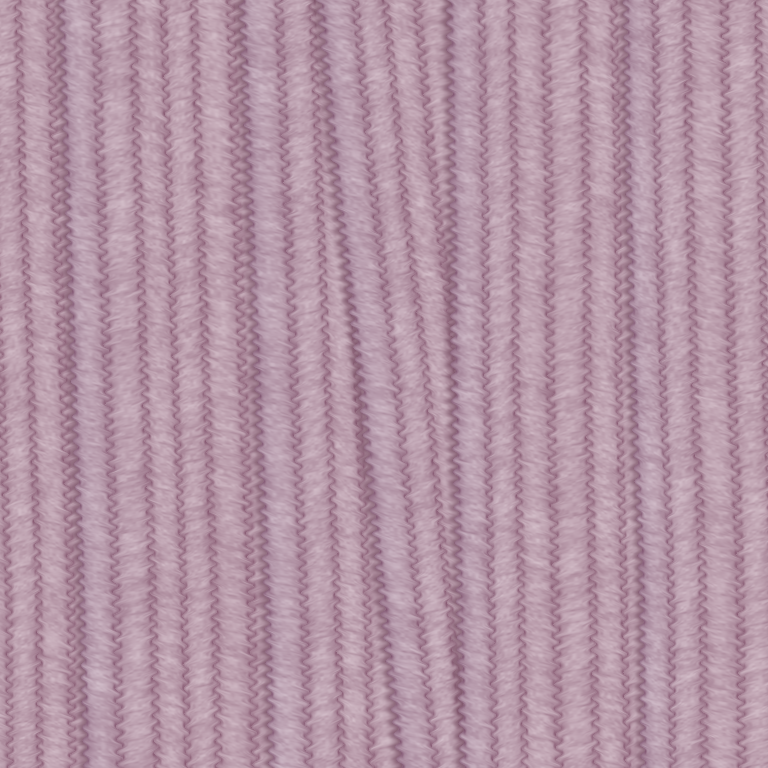
Write a Shadertoy shader that draws this texture.

```glsl
const float TAU = 6.2831853;
const float RIB_WIDTH = 0.0435;
const float STITCH_ROWS = 64.0;
const float STITCH_RISE = 1.4;
const int CORD_COUNT = 6;

const vec3 SHADOW_COLOR = vec3(0.47, 0.31, 0.39);
const vec3 GROOVE_COLOR = vec3(0.56, 0.39, 0.48);
const vec3 RIDGE_COLOR = vec3(0.78, 0.68, 0.73);
const vec3 EDGE_TINT = vec3(-0.012, 0.0, 0.012);

// Left edge of each cord: x at the bottom, x at the top
const vec2 CORD_EDGES[CORD_COUNT] = vec2[](
    vec2(-0.117, -0.150), vec2(0.111, 0.078), vec2(0.354, 0.312),
    vec2(0.521, 0.414), vec2(0.602, 0.582), vec2(0.840, 0.814));

float hash(vec2 p) {
    vec3 q = fract(vec3(p.xyx) * 0.1031);
    q += dot(q, q.yzx + 33.33);
    return fract((q.x + q.y) * q.z);
}

float noise(vec2 p) {
    vec2 cell = floor(p);
    vec2 f = fract(p);
    f = f * f * (3.0 - 2.0 * f);
    float low = mix(hash(cell), hash(cell + vec2(1, 0)), f.x);
    float high = mix(hash(cell + vec2(0, 1)), hash(cell + vec2(1, 1)), f.x);
    return mix(low, high, f.y);
}

float alternate(float index) {
    return 1.0 - 2.0 * mod(index, 2.0);
}

// Distance across a cord in ribs, with unequal rib widths
float ribCoordinate(float distanceFromEdge, float seed) {
    float u = distanceFromEdge / RIB_WIDTH;
    return u + 0.08 * (sin(u * 1.7 + seed) - sin(seed));
}

// Bend each seam into a zigzag where the stitches interlock
float interlock(float u, float row) {
    float seam = floor(u + 0.5);
    float left = seam - 1.0;
    float phase = row + 0.5 * alternate(left) * STITCH_RISE + 0.5 * left;
    float reach = 1.0 - 2.0 * abs(u - seam);
    return u + 0.09 * reach * cos(TAU * phase);
}

// Brightness of the stitches: level on the ridge, steep beside the seams
float stitchTone(float u, float row, float seed) {
    float rib = floor(u);
    float f = u - rib;
    float side = 2.0 * f - 1.0;
    float flank = side * side;
    float slant = 0.5 * side * mix(0.4, 1.0, flank);
    float v = row + alternate(rib) * STITCH_RISE * slant + 0.5 * rib;
    float bulge = abs(2.0 * fract(v) - 1.0);
    float gap = bulge * bulge * bulge;
    vec2 offset = vec2(rib * 17.0 + seed * 41.0, seed * 13.0 + 150.0);

    float fibre = noise(vec2(f * 4.0, v * 4.0) + offset) - 0.5;
    float glint = noise(vec2(f * 9.0, v * 6.0) + offset.yx) - 0.5;
    float patchTone = noise(vec2(f, row * 0.4) + offset) - 0.5;
    float stitchVariation = hash(vec2(floor(v), rib) + offset) - 0.5;

    float tone = 0.57 + 0.34 * (1.0 - flank) - 0.05 * side;
    tone -= gap * (0.10 + 0.45 * flank);
    tone += 0.28 * fibre + 0.28 * glint + 0.14 * patchTone;
    tone += 0.14 * stitchVariation * (1.0 - gap);
    float groove = smoothstep(0.0, 0.13, min(f, 1.0 - f));
    return tone * mix(0.5, 1.0, groove);
}

vec3 cordColor(float u, float row, float seed) {
    float roll = exp(-4.0 * max(u, 0.0));
    float tone = stitchTone(u, row, seed) - 0.16 * roll;
    vec3 color = mix(GROOVE_COLOR, RIDGE_COLOR, clamp(tone, -0.3, 1.2));
    return color + EDGE_TINT * exp(-1.2 * max(u, 0.0));
}

void mainImage(out vec4 fragColor, in vec2 fragCoord) {
    vec2 uv = fragCoord / iResolution.xy;
    float softness = 1.0 / (iResolution.x * RIB_WIDTH);
    vec3 color = GROOVE_COLOR;

    // Lay the cords from left to right, each overlapping the last
    for (int i = 0; i < CORD_COUNT; i++) {
        float seed = float(i);
        float sway = 0.006 * (noise(vec2(uv.y * 4.0, seed * 7.0)) - 0.5);
        float edge = mix(CORD_EDGES[i].x, CORD_EDGES[i].y, uv.y) + sway;
        float row = uv.y * STITCH_ROWS + hash(vec2(seed, 5.0));
        row += 0.7 * noise(vec2(uv.y * 9.0, seed * 3.0));
        float u = interlock(ribCoordinate(uv.x - edge, seed), row);

        float shadow = smoothstep(-0.4, 0.0, u);
        color = mix(color, SHADOW_COLOR, 0.65 * shadow * shadow);
        float cover = smoothstep(-softness, softness, u);
        color = mix(color, cordColor(u, row, seed), cover);
    }
    fragColor = vec4(clamp(color, 0.0, 1.0), 1.0);
}
```
